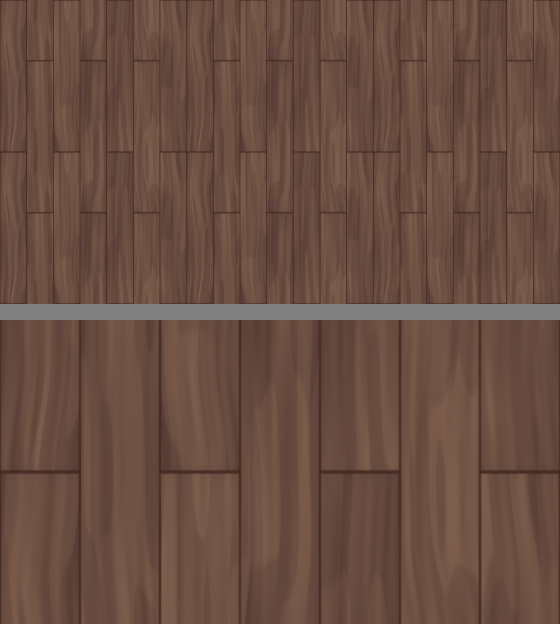
Top: the whole. Bottom: its middle third, enlarged.
Reproduce this texture procedurally as a WebGL 1 fragment shader.

```glsl
precision highp float;

uniform vec2 u_resolution;

// Layout: the tile repeats 3 x 2 and holds 7 planks
const vec2 TILES = vec2(3.0, 2.0);
const float PLANKS = 7.0;
const float ODD_JOINT = 0.6;          // joint height of odd planks, in tiles

// Line sizes, as a share of the canvas width
const float SEAM_HALF = 0.0008;
const float JOINT_HALF = 0.0010;
const float EDGE_SOFT = 0.0030;

const float SEAM_DEPTH = 0.78;
const float JOINT_DEPTH = 0.8;
const float EDGE_SHADE = 0.10;

// Grain
const float BEND = 0.2;
const float SLANT = 0.22;
const float TONE_SPREAD = 0.09;
const float CONTRAST = 1.12;

const vec3 DARK_WOOD = vec3(0.338, 0.233, 0.205);
const vec3 MID_WOOD = vec3(0.408, 0.297, 0.250);
const vec3 LIGHT_WOOD = vec3(0.495, 0.368, 0.300);
const vec3 GAP = vec3(0.250, 0.155, 0.125);

const float TAU = 6.2831853;

float hash(vec2 p) {
  return fract(sin(dot(p, vec2(127.1, 311.7))) * 43758.5453);
}

float noise(vec2 p) {
  vec2 i = floor(p);
  vec2 f = fract(p);
  f = f * f * (3.0 - 2.0 * f);
  float low = mix(hash(i), hash(i + vec2(1.0, 0.0)), f.x);
  float high = mix(hash(i + vec2(0.0, 1.0)), hash(i + vec2(1.0, 1.0)), f.x);
  return mix(low, high, f.y);
}

// Painted streaks along a plank; p runs 0..1 across and along it
float grain(vec2 p, float id) {
  vec2 q = p + id * vec2(19.7, 7.3);
  q.x += BEND * (noise(vec2(p.y * 4.0, id * 5.1)) - 0.5);
  q.x += SLANT * (hash(vec2(id, 3.0)) - 0.5) * p.y;

  float broad = noise(q * vec2(2.0, 2.0)) - 0.5;
  float streak = noise(q * vec2(5.5, 2.2) + 11.0) - 0.5;
  float fine = noise(q * vec2(13.0, 3.4) + 23.0) - 0.5;

  // Brush strokes with a firmer outline, pale and dark
  float pale = smoothstep(0.57, 0.64, noise(q * vec2(5.0, 2.4) + 31.0));
  float dark = smoothstep(0.62, 0.70, noise(q * vec2(5.8, 2.4) + 47.0));

  return 0.32 * broad + 0.36 * streak + 0.38 * fine
       + 0.22 * (pale - 0.32) - 0.22 * (dark - 0.22);
}

// Antialiased line coverage
float line(float dist, float halfWidth, float pixel) {
  return 1.0 - smoothstep(halfWidth - 0.5 * pixel, halfWidth + 0.5 * pixel, dist);
}

void main() {
  vec2 uv = gl_FragCoord.xy / u_resolution;
  float pixel = 1.0 / u_resolution.x;
  vec2 tile = fract(uv * TILES);

  // Plank index and position inside the plank
  float across = tile.x * PLANKS;
  float id = floor(across);
  float joint = mod(id, 2.0) * ODD_JOINT;
  vec2 p = vec2(fract(across), fract(tile.y - joint));

  // Distances to the plank's sides and ends
  vec2 plankSize = vec2(1.0 / (TILES.x * PLANKS),
                        u_resolution.y / (u_resolution.x * TILES.y));
  vec2 border = min(p, 1.0 - p) * plankSize;

  // Wood tone: per plank, then grain, then shading at the edges
  float tone = 0.47 - TONE_SPREAD * cos(TAU * id * 2.0 / PLANKS);
  tone += CONTRAST * grain(p, id + 1.0);
  tone -= EDGE_SHADE * (1.0 - smoothstep(0.0, EDGE_SOFT, border.x));
  tone -= EDGE_SHADE * (1.0 - smoothstep(0.0, 2.0 * EDGE_SOFT, border.y));

  vec3 color = mix(DARK_WOOD, MID_WOOD, smoothstep(-0.1, 0.55, tone));
  color = mix(color, LIGHT_WOOD, smoothstep(0.4, 1.1, tone));

  // Gaps between planks; the seams vary a little along their length
  float seamId = mod(floor(across + 0.5), PLANKS);
  float wear = mix(0.8, 1.1, noise(vec2(seamId * 7.3, tile.y * 6.0)));
  color = mix(color, GAP, SEAM_DEPTH * wear * line(border.x, SEAM_HALF, pixel));
  color = mix(color, GAP, JOINT_DEPTH * line(border.y, JOINT_HALF, pixel));

  gl_FragColor = vec4(color, 1.0);
}
```
